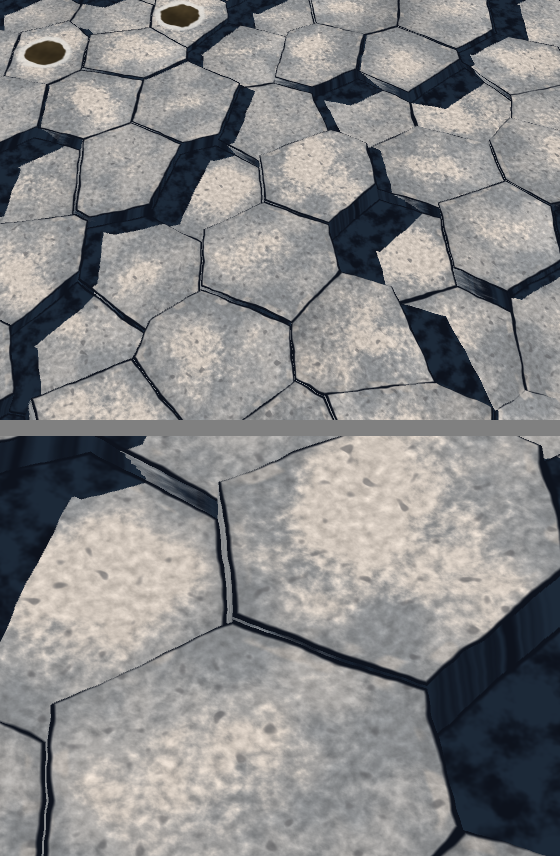
Top: the whole. Bottom: its middle third, enlarged.
Give the GLSL for this texture, as a Shadertoy shader.

```glsl
const vec3 STONE = vec3(0.67, 0.66, 0.65);
const vec3 COOL = vec3(0.54, 0.55, 0.56);
const vec3 WARM = vec3(0.81, 0.77, 0.73);
const vec3 PIT = vec3(0.36, 0.36, 0.37);
const vec3 SHADE = vec3(0.11, 0.16, 0.22);
const vec3 DEEP = vec3(0.05, 0.07, 0.11);
const vec3 WATER = vec3(0.24, 0.20, 0.13);
const vec3 SALT = vec3(0.88, 0.87, 0.85);
const float HORIZON = 2.3;      // height of the vanishing line
const float CELL = 0.34;        // column spacing
const float ROW = 0.88;         // row spacing relative to CELL
const float JITTER = 0.48;
const float MAX_HEIGHT = 0.11;
const float LEAN = 0.6;         // visible side length per height
const vec2 SUN_DRIFT = vec2(1.4, -0.4); // shadow offset per height
const float CRACK = 0.0035;
const int VIEW_STEPS = 14;
const int SHADOW_STEPS = 14;

struct Column { vec2 id; vec2 centre; float height; };

vec2 hash2(vec2 p) {
    vec3 a = fract(p.xyx * vec3(0.1031, 0.1030, 0.0973));
    a += dot(a, a.yzx + 33.33);
    return fract((a.xx + a.yz) * a.zy);
}

float gradNoise(vec2 p) {
    vec2 i = floor(p), f = p - i, o = vec2(1.0, 0.0);
    vec2 w = f * f * f * (f * (f * 6.0 - 15.0) + 10.0);
    float a = dot(hash2(i) * 2.0 - 1.0, f);
    float b = dot(hash2(i + o) * 2.0 - 1.0, f - o);
    float c = dot(hash2(i + o.yx) * 2.0 - 1.0, f - o.yx);
    float d = dot(hash2(i + 1.0) * 2.0 - 1.0, f - 1.0);
    return mix(mix(a, b, w.x), mix(c, d, w.x), w.y);
}

float fbm(vec2 p) {
    float sum = 0.0, amp = 0.6;
    for (int i = 0; i < 4; i++) {
        sum += amp * gradNoise(p);
        p = mat2(1.6, 1.2, -1.2, 1.6) * p + 7.3;
        amp *= 0.55;
    }
    return sum;
}

// Staggered, jittered column centres
vec2 centreOf(vec2 id) {
    vec2 j = JITTER * (hash2(id + 40.0) - 0.5) + 0.5;
    return CELL * vec2(id.x + 0.5 * mod(id.y, 2.0) + j.x, ROW * (id.y + j.y));
}

Column columnAt(vec2 q) {
    float row = floor(q.y / (CELL * ROW));
    vec2 base = vec2(floor(q.x / CELL - 0.5 * mod(row, 2.0)), row);
    Column c;
    float best = 1e5;
    for (int k = 0; k < 9; k++) {
        vec2 id = base + vec2(k % 3 - 1, k / 3 - 1);
        vec2 centre = centreOf(id), d = q - centre;
        if (dot(d, d) < best) { best = dot(d, d); c.id = id; c.centre = centre; }
    }
    vec2 r = hash2(c.id + 91.0);
    c.height = MAX_HEIGHT * (0.15 * r.y + 0.85 * smoothstep(0.05, 0.5, r.x));
    return c;
}

float edgeDistance(vec2 q, Column c) {
    float d = 1.0;
    for (int k = 0; k < 9; k++) {
        if (k == 4) continue;
        vec2 other = centreOf(c.id + vec2(k % 3 - 1, k / 3 - 1));
        d = min(d, dot(0.5 * (c.centre + other) - q, normalize(other - c.centre)));
    }
    return d;
}

float sunlight(vec2 q, float h) {
    for (int i = 1; i <= SHADOW_STEPS; i++) {
        float t = MAX_HEIGHT * float(i) / float(SHADOW_STEPS);
        if (h + t > MAX_HEIGHT) break;
        if (columnAt(q - SUN_DRIFT * t).height > h + t) return 0.0;
    }
    return 1.0;
}

// Weathered top: cool rim, warm worn middle, grain and pits
vec3 topColour(vec2 q, Column c, float edge) {
    vec2 rnd = hash2(c.id + 17.0), d = q - c.centre;
    float blotch = fbm(q * 7.0 + rnd), grain = fbm(q * 75.0);
    float radial = length(d) / CELL;
    vec3 col = mix(COOL, STONE, smoothstep(-0.2, 0.15, blotch + 0.2 * grain + 0.4 * (0.42 - radial)));
    float worn = 0.28 - radial + 0.9 * blotch + 0.35 * (rnd.x - 0.5) + 0.35 * grain;
    col = mix(col, WARM, smoothstep(0.0, 0.3, worn));
    col = mix(col, COOL * 0.93, 0.7 * (1.0 - smoothstep(0.0, 0.03, edge + 0.05 * blotch)));
    float chip = smoothstep(0.012, 0.006, abs(edge - 0.012)) * smoothstep(0.05, 0.25, gradNoise(q * 24.0));
    col = mix(col, WARM, 0.5 * chip);
    col *= 1.0 + 0.38 * grain + 0.25 * (rnd.y - 0.5) * dot(d, SUN_DRIFT) / CELL;
    col = mix(col, PIT, 0.6 * smoothstep(0.26, 0.48, gradNoise(q * 58.0)));
    // Rare far hollows with water and a salt rim
    if (c.centre.y > 1.1 && rnd.x > 0.85) {
        float r = length(d) + 0.05 * blotch;
        col = mix(col, SALT, 0.8 * smoothstep(0.11, 0.095, r));
        col = mix(col, WATER * (1.0 + blotch), smoothstep(0.08, 0.07, r));
    }
    return col;
}

vec3 render(vec2 p) {
    // Perspective ground with slightly rough edges
    vec2 g = p * HORIZON / (HORIZON - p.y);
    g += 0.012 * vec2(fbm(g * 9.0), fbm(g * 9.0 + 31.0));

    // Descend the view ray to the first column, then refine
    float stride = MAX_HEIGHT / float(VIEW_STEPS), h = MAX_HEIGHT;
    Column c = columnAt(g - vec2(0.0, h * LEAN));
    for (int i = 1; i <= VIEW_STEPS && c.height < h; i++) {
        h = max(MAX_HEIGHT - stride * float(i), 0.0);
        c = columnAt(g - vec2(0.0, h * LEAN));
    }
    float above = h + stride;
    for (int i = 0; i < 4; i++) {
        float middle = 0.5 * (h + above);
        Column m = columnAt(g - vec2(0.0, middle * LEAN));
        if (m.height >= middle) { h = middle; c = m; } else above = middle;
    }
    bool isSide = c.height - h > 0.002;
    if (!isSide) h = c.height;
    vec2 q = g - vec2(0.0, h * LEAN);

    vec3 shade = mix(DEEP, SHADE, smoothstep(-0.25, 0.15, fbm(q * 22.0)));
    if (isSide) {
        vec2 n = normalize(q - c.centre);
        float rough = fbm(vec2(q.x * 30.0, h * 60.0));
        float lit = smoothstep(-0.1, 0.8, dot(n, -normalize(SUN_DRIFT)) + 0.5 * rough);
        return mix(shade, COOL * (1.0 + 0.4 * rough), lit * sunlight(q + n * 0.01, h));
    }
    float edge = edgeDistance(q, c);
    vec3 col = mix(shade, topColour(q, c, edge), sunlight(q, h));
    float gap = CRACK * (1.0 + 1.5 * gradNoise(q * 14.0));
    return mix(DEEP, col, smoothstep(gap - 0.001, gap + 0.003, edge));
}

void mainImage(out vec4 fragColor, in vec2 fragCoord) {
    vec2 origin = vec2(0.5 * iResolution.x, 0.0), offset = vec2(0.25, -0.25);
    vec3 a = render((fragCoord + offset - origin) / iResolution.y);
    vec3 b = render((fragCoord - offset - origin) / iResolution.y);
    fragColor = vec4(0.5 * (a + b), 1.0);
}
```
